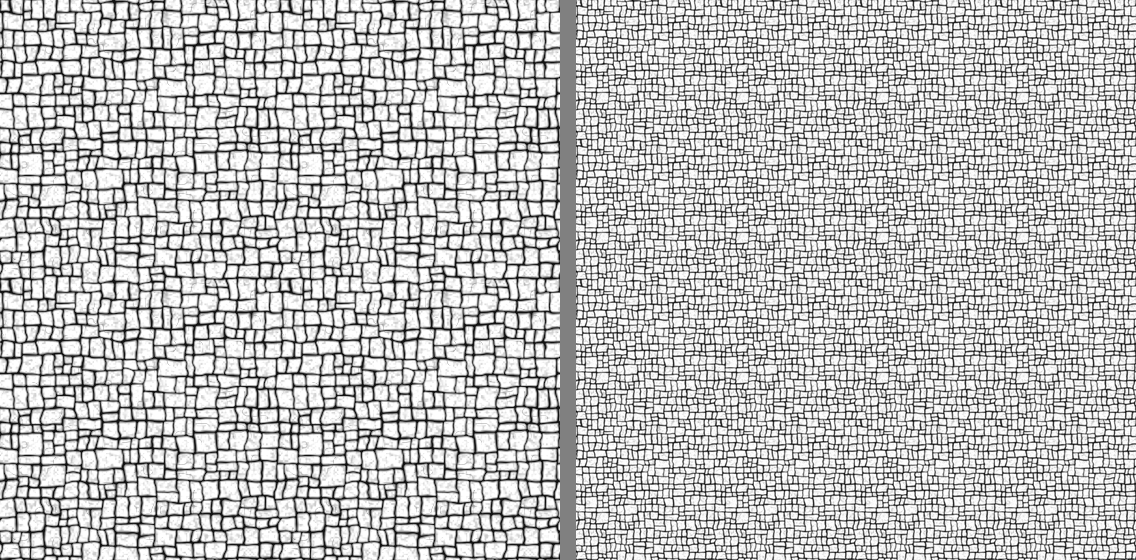
Left: one tile. Right: repeated 2 by 2.
Write a three.js fragment shader that draws this texture map.

```glsl
#define REPEATS 2.0              // whole repeats across the canvas
#define BLOCKS vec2(14.0, 18.0)  // even block counts per repeat
#define SHIFT 0.31               // how far joints stray from the grid
#define SPLIT_MIN 0.026          // shortest side that may be split
#define SPLIT_RANGE 0.034
#define WARP 0.10                // waviness of the joints, in blocks
#define CORNER 0.0045            // corner radius of a stone
#define SOFT 0.0043              // width of the shaded stone rim
#define JOINT_TONE 0.07
#define GRAIN 0.20
#define CRACK 0.20

varying vec2 vUv;

float hash(vec2 p) {
  return fract(sin(dot(p, vec2(127.1, 311.7))) * 43758.5453);
}

vec2 wrap(vec2 cell, vec2 period) {
  return floor(mod(cell + 0.5, period));
}

// Value noise that repeats every unit of uv
float noise(vec2 uv, vec2 period, float seed) {
  vec2 p = uv * period;
  vec2 i = floor(p);
  vec2 f = p - i;
  f = f * f * (3.0 - 2.0 * f);
  float a = hash(wrap(i, period) + seed);
  float b = hash(wrap(i + vec2(1.0, 0.0), period) + seed);
  float c = hash(wrap(i + vec2(0.0, 1.0), period) + seed);
  float d = hash(wrap(i + 1.0, period) + seed);
  return mix(mix(a, b, f.x), mix(c, d, f.x), f.y);
}

float jointShift(vec2 vertex) {
  return (hash(wrap(vertex, BLOCKS) + 3.7) * 2.0 - 1.0) * SHIFT;
}

float roundedBox(vec2 p, vec2 halfSize, float radius) {
  vec2 q = abs(p) - halfSize + radius;
  return length(max(q, 0.0)) + min(max(q.x, q.y), 0.0) - radius;
}

// Distance to the stone of one cell, in canvas units.
// Alternate vertices carry vertical and horizontal joints.
float stoneDistance(vec2 p, vec2 cell) {
  vec2 unit = 1.0 / (REPEATS * BLOCKS);
  float odd = mod(cell.x + cell.y, 2.0);
  vec2 lo = cell + vec2(jointShift(cell + vec2(0.0, odd)),
                        jointShift(cell + vec2(1.0 - odd, 0.0)));
  vec2 hi = cell + 1.0 + vec2(jointShift(cell + vec2(1.0, 1.0 - odd)),
                              jointShift(cell + vec2(odd, 1.0)));
  lo *= unit;
  hi *= unit;
  p *= unit;

  // Split long blocks, keeping the part on this side of the cut
  vec2 id = wrap(cell, BLOCKS);
  for (int k = 0; k < 2; k++) {
    id += vec2(17.3, 29.1);
    vec2 size = hi - lo;
    bool across = size.x * mix(0.75, 1.35, hash(id)) > size.y;
    vec2 axis = across ? vec2(1.0, 0.0) : vec2(0.0, 1.0);
    float side = dot(size, axis);
    if (side > SPLIT_MIN + SPLIT_RANGE * hash(id + 5.3)) {
      float cut = dot(lo, axis) + side * mix(0.36, 0.64, hash(id + 9.1));
      if (dot(p, axis) < cut) {
        hi = mix(hi, vec2(cut), axis);
        id += 41.7;
      } else {
        lo = mix(lo, vec2(cut), axis);
      }
    }
  }
  vec2 halfSize = 0.5 * (hi - lo);
  float radius = min(CORNER * mix(0.75, 1.3, hash(id + 2.9)),
                     0.8 * min(halfSize.x, halfSize.y));
  return roundedBox(p - 0.5 * (lo + hi), halfSize, radius);
}

void main() {
  vec2 uv = fract(vUv * REPEATS);

  // Wavy joints
  vec2 bend = vec2(noise(uv, BLOCKS, 11.0), noise(uv, BLOCKS, 23.0)) - 0.5;
  vec2 ripple = vec2(noise(uv, BLOCKS * 3.0, 31.0),
                     noise(uv, BLOCKS * 3.0, 47.0)) - 0.5;
  vec2 p = uv * BLOCKS + WARP * (2.0 * bend + ripple);

  // Nearest stone
  vec2 home = floor(p);
  float dist = 1.0;
  for (int y = -1; y <= 1; y++) {
    for (int x = -1; x <= 1; x++) {
      dist = min(dist, stoneDistance(p, home + vec2(float(x), float(y))));
    }
  }

  // Soft dark joints of uneven width
  float uneven = noise(uv, vec2(30.0), 53.0) - 0.5;
  float rim = clamp((-dist + 0.0014 * uneven) / SOFT, 0.0, 1.0);
  float tone = mix(JOINT_TONE, 1.0, 1.0 - pow(1.0 - rim, 1.6));

  // Fine grain and sparse hairline cracks
  float speckle = 0.6 * noise(uv, vec2(150.0), 61.0)
                + 0.4 * noise(uv, vec2(80.0), 67.0);
  float ridge = abs(noise(uv, vec2(34.0), 71.0) - 0.5);
  float patches = smoothstep(0.58, 0.75, noise(uv, vec2(22.0), 83.0));
  tone -= GRAIN * smoothstep(0.42, 0.95, speckle) * rim;
  tone -= CRACK * (1.0 - smoothstep(0.0, 0.07, ridge)) * patches * rim;

  gl_FragColor = vec4(vec3(clamp(tone, 0.0, 1.0)), 1.0);
}
```
